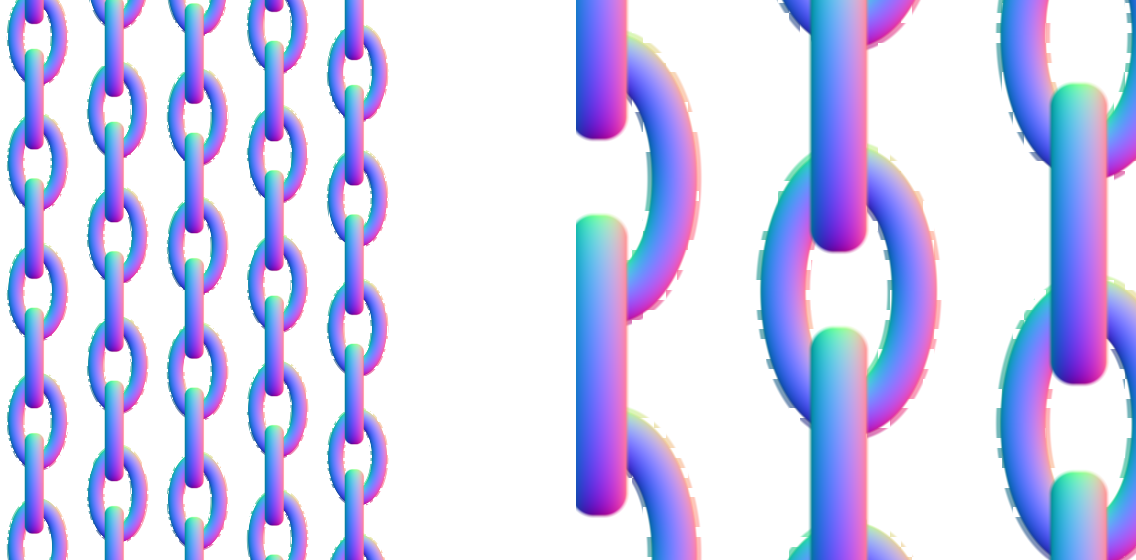
Left, the full canvas; right, a detail of the centre.
A three.js fragment shader for this texture map:

```glsl
// Five hanging chains of oval links, coloured as a tangent-space normal map on white.
varying vec2 vUv;

const float COLUMNS = 7.0;        // column slots across, the last two stay empty
const float CHAINS = 5.0;
const float LINK_STEP = 0.2311;   // spacing of links inside a group
const float GROUP = 0.6862;       // three links, the last gap slightly short
const float RING_DROP = 0.1126;   // from an edge-on link down to the next ring
const float RING_X = 0.0671;
const float ROD_X = 0.0612;
const vec2 RING_AXES = vec2(0.0391, 0.0710);
const vec2 RING_TUBE = vec2(0.0134, 0.0156);  // tube radius at sides and ends
const vec2 ROD_HALF = vec2(0.0165, 0.0892);
const float ROD_CORNER = 0.0135;
const float ROD_DEPTH = 0.0540;
const float FRINGE = 0.0026;
const float SOFT = 0.0009;

float hash(vec2 p) {
  return fract(sin(dot(p, vec2(127.1, 311.7))) * 43758.5453);
}

vec3 encodeNormal(vec3 n) {
  return n * 0.5 + 0.5;
}

float coverage(float d) {
  return 1.0 - smoothstep(-SOFT, SOFT, d);
}

// Height of the first edge-on link of each chain, measured downward
float chainStart(float chain) {
  if (chain < 0.5) return 0.1771;
  if (chain < 1.5) return 0.3073;
  if (chain < 2.5) return 0.5508;
  if (chain < 3.5) return 0.6178;
  return 0.2415;
}

// Upward offset from the centre of the nearest link
float linkOffset(float down, float start) {
  float q = mod(down - start + 0.5 * LINK_STEP, GROUP) - 0.5 * LINK_STEP;
  float k = min(floor(q / LINK_STEP + 0.5), 2.0);
  return k * LINK_STEP - q;
}

// Ragged, pale dashes just outside an edge
float brokenFringe(float d, float width, vec2 p) {
  float dash = step(0.42, hash(floor(p * vec2(150.0, 170.0))));
  return coverage(d - width) * dash * 0.55;
}

// Oval ring facing the viewer
vec3 paintRing(vec3 base, vec2 p, vec2 uv) {
  vec2 slope = p / (RING_AXES * RING_AXES);
  float f = max(length(p / RING_AXES), 0.01);
  float g = max(length(slope), 0.01);
  float across = (f - 1.0) * f / g;
  vec2 dir = slope / g;
  float radius = mix(RING_TUBE.x, RING_TUBE.y, dir.y * dir.y);
  float t = clamp(across / radius, -1.0, 1.0);
  vec3 color = encodeNormal(vec3(dir * t, sqrt(1.0 - t * t)));
  float d = abs(across) - radius;
  base = mix(base, color, brokenFringe(d, FRINGE, uv));
  return mix(base, color, coverage(d));
}

// Link seen edge-on, its front bowed along an ellipse
vec3 paintRod(vec3 base, vec2 p) {
  vec2 q = abs(p) - ROD_HALF + ROD_CORNER;
  float d = length(max(q, 0.0)) + min(max(q.x, q.y), 0.0) - ROD_CORNER;
  float t = clamp(p.x / ROD_HALF.x, -1.0, 1.0);
  float h = clamp(p.y / ROD_HALF.y, -1.0, 1.0);
  vec2 bow = normalize(vec2(h / ROD_HALF.y, sqrt(1.0 - h * h) / ROD_DEPTH));
  vec3 color = encodeNormal(vec3(t, bow * sqrt(1.0 - t * t)));
  base = mix(base, color, coverage(d - 0.0012) * 0.35);
  return mix(base, color, coverage(d));
}

void main() {
  float chain = floor(vUv.x * COLUMNS);
  float x = vUv.x - chain / COLUMNS;
  float down = 1.0 - vUv.y;
  float start = chainStart(chain);

  vec3 color = vec3(1.0);
  if (chain < CHAINS) {
    vec2 ringPos = vec2(x - RING_X, linkOffset(down, start + RING_DROP));
    vec2 rodPos = vec2(x - ROD_X, linkOffset(down, start));
    color = paintRing(color, ringPos, vUv);
    color = paintRod(color, rodPos);
  }
  gl_FragColor = vec4(color, 1.0);
}
```
